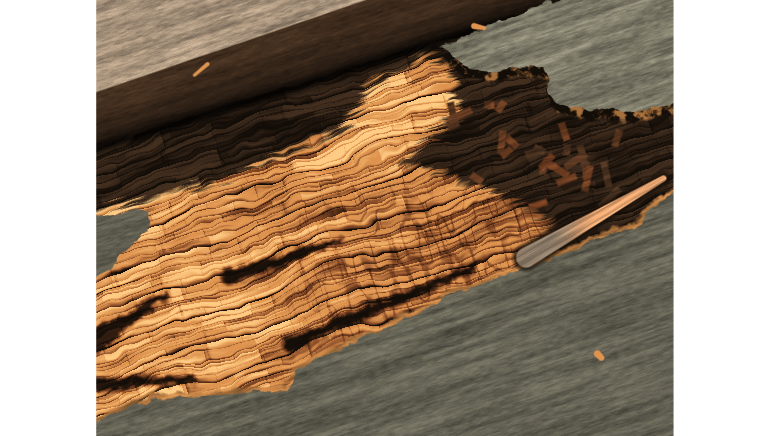
A WebGL 2 fragment shader for this texture:

```glsl
#version 300 es
precision highp float;
// Weathered grey planks around a sunlit hollow of splintered, rotten wood.
uniform vec2 u_resolution;
out vec4 fragColor;
const float HEIGHT = 4.35; // canvas height in scene units
const vec3 SOOT = vec3(0.075, 0.05, 0.03), UMBER = vec3(0.30, 0.21, 0.14);
const vec3 RUST = vec3(0.50, 0.27, 0.14), AMBER = vec3(0.87, 0.58, 0.31);
const vec3 STRAW = vec3(1.0, 0.80, 0.52), SLATE = vec3(0.39, 0.38, 0.325);
const vec3 DRIFTWOOD = vec3(0.65, 0.57, 0.48);

float hash(vec2 p) {
  vec3 q = fract(p.xyx * vec3(0.1031, 0.103, 0.0973));
  q += dot(q, q.yzx + 33.33);
  return fract((q.x + q.y) * q.z);
}
float noise(vec2 p) {
  vec2 i = floor(p), f = fract(p);
  f = f * f * (3.0 - 2.0 * f);
  return mix(mix(hash(i), hash(i + vec2(1, 0)), f.x),
             mix(hash(i + vec2(0, 1)), hash(i + vec2(1, 1)), f.x), f.y);
}
float fbm(vec2 p) {
  float sum = 0.0, amp = 0.53;
  for (int i = 0; i < 4; i++, amp *= 0.5) {
    sum += amp * noise(p);
    p = p * 2.03 + 17.0;
  }
  return sum;
}
vec2 turn(vec2 p, float a) {
  return vec2(cos(a) * p.x + sin(a) * p.y, cos(a) * p.y - sin(a) * p.x);
}
float cover(float d, float soft) { return clamp(0.5 - d / soft, 0.0, 1.0); }

// Signed distance to a line, positive on the left of a -> b
float line(vec2 p, vec2 a, vec2 b) {
  vec2 e = normalize(b - a), w = p - a;
  return e.x * w.y - e.y * w.x;
}
// Segment whose radius runs from ra to rb
float taper(vec2 p, vec2 a, vec2 b, float ra, float rb) {
  vec2 e = b - a;
  float h = clamp(dot(p - a, e) / dot(e, e), 0.0, 1.0);
  return length(p - a - e * h) - mix(ra, rb, h);
}
float polygon(vec2 p, vec2 v[12]) {
  float d = 100.0, side = 1.0;
  for (int i = 0; i < 12; i++) {
    vec2 e = v[(i + 11) % 12] - v[i], w = p - v[i];
    vec2 b = w - e * clamp(dot(w, e) / dot(e, e), 0.0, 1.0);
    d = min(d, dot(b, b));
    bvec3 c = bvec3(w.y >= 0.0, w.y < e.y, e.x * w.y > e.y * w.x);
    if (all(c) || all(not(c))) side = -side;
  }
  return side * sqrt(d);
}
// Broken strips along x: lit on top, dark underneath and at the ends
float strands(vec2 g, float rows) {
  float r = g.y * rows, row = floor(r);
  float along = g.x * rows * 0.13 + 9.0 * hash(vec2(row, 3.0));
  float tone = mix(0.45, 1.0, hash(vec2(row, floor(along))));
  return tone * smoothstep(0.0, 0.4, fract(r)) * mix(0.45, 1.0, smoothstep(0.0, 0.035, fract(along)));
}
vec3 plank(vec2 g, vec3 tint) {
  return tint * (0.48 + 0.62 * fbm(g * vec2(1.3, 22.0)) + 0.42 * fbm(g * vec2(14.0, 60.0)));
}
vec3 woodRamp(float v) {
  vec3 c = mix(SOOT, RUST, smoothstep(0.05, 0.38, v));
  return mix(mix(c, AMBER, smoothstep(0.32, 0.65, v)), STRAW, smoothstep(0.65, 1.0, v));
}

void main() {
  float px = HEIGHT / u_resolution.y, edge = px * 1.5;
  vec2 p = gl_FragCoord.xy * px, g = turn(p, 0.32);
  vec2 ragged = p + 0.1 * (vec2(fbm(p * 9.0), fbm(p * 9.0 + 40.0)) - 0.5);
  // Fibres of the hollow, bent by slow noise
  vec2 bent = g + vec2(0.0, 0.28 * fbm(g * vec2(1.1, 1.8)) + 0.03 * noise(g * 9.0));
  float fibre = fbm(bent * vec2(3.0, 34.0));
  float v = 0.46 * strands(bent, 6.0) + 0.38 * strands(bent + 5.0, 15.0) + 0.55 * (fibre - 0.3);
  vec3 col = mix(SOOT, UMBER, smoothstep(0.25, 0.95, v) * 0.85);
  // Sunlit rot, browner and cross-cracked toward the lower right
  float sun = polygon(p, vec2[12](vec2(0.8, 2.2), vec2(2, 2.5), vec2(3.4, 3.02), vec2(3.65, 3.45),
    vec2(4.2, 3.8), vec2(4.5, 3.7), vec2(4.55, 3.2), vec2(4, 2.72), vec2(4.75, 2.5),
    vec2(5.5, 2.15), vec2(5.1, 1.5), vec2(0.8, -0.5)));
  float brown = smoothstep(2.2, 3.7, p.x) * (1.0 - smoothstep(2.2, 2.75, p.y));
  float cracks = smoothstep(0.0, 0.12, abs(noise(bent * vec2(13, 5)) - 0.5));
  float gap = taper(ragged, vec2(0.9, 0.92), vec2(1.65, 1.4), 0.1, 0.03);
  gap = min(gap, taper(ragged, vec2(2.3, 1.6), vec2(3.4, 1.95), 0.07, 0.01));
  gap = min(gap, taper(ragged, vec2(2.9, 0.92), vec2(4.7, 1.67), 0.05, 0.03));
  gap = min(gap, taper(ragged, vec2(0.9, 0.52), vec2(1.9, 0.57), 0.06, 0.03));
  float lit = v * mix(1.2, 0.6 + 0.26 * cracks, brown) * mix(0.15, 1.0, smoothstep(-0.03, 0.06, gap));
  col = mix(col, woodRamp(lit), cover(sun + 0.28 * (fibre - 0.5), 0.07));
  // Crumbs in the shaded pocket
  for (float i = 0.0; i < 30.0; i++) {
    vec2 at = vec2(4.5, 2.3) + vec2(1.7, 1.2) * vec2(hash(vec2(i, 7)), hash(vec2(i, 27)));
    vec2 q = abs(turn(p - at, 3.0 * hash(vec2(i, 57)) - 1.0));
    float chip = max(q.x - 0.13 * hash(vec2(i, 77)) - 0.03, q.y - 0.035);
    col = mix(col, mix(UMBER, RUST, hash(vec2(i, 97))) * (0.5 + 0.8 * fibre), cover(chip, 0.02));
  }
  // Upper beam: dark side face, groove and pale top
  float groove = line(p, vec2(0.96, 2.9), vec2(5.6, 4.35));
  float top = line(p, vec2(0.96, 3.43), vec2(3.65, 4.35));
  col = mix(col, plank(g, UMBER * mix(0.5, 0.85, smoothstep(0.0, 0.4, groove))), cover(-groove, 0.04));
  col *= 1.0 - 0.75 * exp(-pow(abs(groove + 0.03) / 0.06, 2.0));
  col = mix(col, plank(g, DRIFTWOOD), cover(-top, edge));
  // Right plank with a crumbling underside
  vec2[12] slab = vec2[12](vec2(4.38, 3.88), vec2(5.55, 4.36), vec2(6.9, 4.5), vec2(6.9, 3.35),
    vec2(6.3, 3.23), vec2(5.6, 3.29), vec2(5.48, 3.4), vec2(5.45, 3.65),
    vec2(5.2, 3.69), vec2(4.9, 3.63), vec2(4.65, 3.7), vec2(4.5, 3.78));
  vec3 crumble = mix(SOOT, AMBER * 0.75, smoothstep(0.45, 0.75, fbm(p * 14.0)));
  col = mix(col, crumble, cover(polygon(ragged + vec2(0, 0.1), slab), 0.03));
  col = mix(col, plank(g, SLATE * 1.27), cover(polygon(ragged, slab), edge));
  // Lower plank with a thin tan rim
  float lower = polygon(ragged, vec2[12](vec2(0.8, -0.2), vec2(0.9, 0.13), vec2(1.5, 0.37),
    vec2(2.4, 0.43), vec2(2.85, 0.45), vec2(2.95, 0.65), vec2(3.4, 0.85), vec2(4.6, 1.45),
    vec2(5.4, 1.73), vec2(6.4, 2.13), vec2(6.9, 2.6), vec2(6.9, -0.2)));
  col = mix(col, AMBER * (0.45 + 0.7 * fibre), cover(lower - 0.045, 0.03));
  // Grey remnant at the left joins the lower plank
  float remnant = max(line(ragged, vec2(0.96, 2.2), vec2(1.45, 2.27)),
    max(line(ragged, vec2(1.5, 2.07), vec2(0.96, 1.58)), ragged.x - 1.48));
  col = mix(col, plank(g, SLATE), cover(min(lower, remnant), edge));
  // Long splinter and loose flakes
  float splinter = taper(p, vec2(5.25, 1.78), vec2(6.62, 2.57), 0.1, 0.03);
  vec3 splint = mix(DRIFTWOOD * 0.85, vec3(0.93, 0.66, 0.45), smoothstep(5.5, 5.95, p.x));
  col = mix(col, SOOT, cover(splinter - 0.035, 0.04) * 0.7);
  col = mix(col, splint * (0.55 + 0.8 * fbm(turn(p, 0.53) * vec2(2, 45))), cover(splinter, edge));
  float flake = min(taper(p, vec2(5.96, 0.82), vec2(6, 0.78), 0.035, 0.03),
    min(taper(p, vec2(1.94, 3.6), vec2(2.07, 3.71), 0.015, 0.02), taper(p, vec2(4.73, 4.09), vec2(4.83, 4.07), 0.03, 0.02)));
  col = mix(col, AMBER, cover(flake, edge));
  // White margins
  fragColor = vec4(mix(vec3(1), clamp(col, 0.0, 1.0), cover(abs(p.x - 3.84) - 2.88, px)), 1);
}
```
